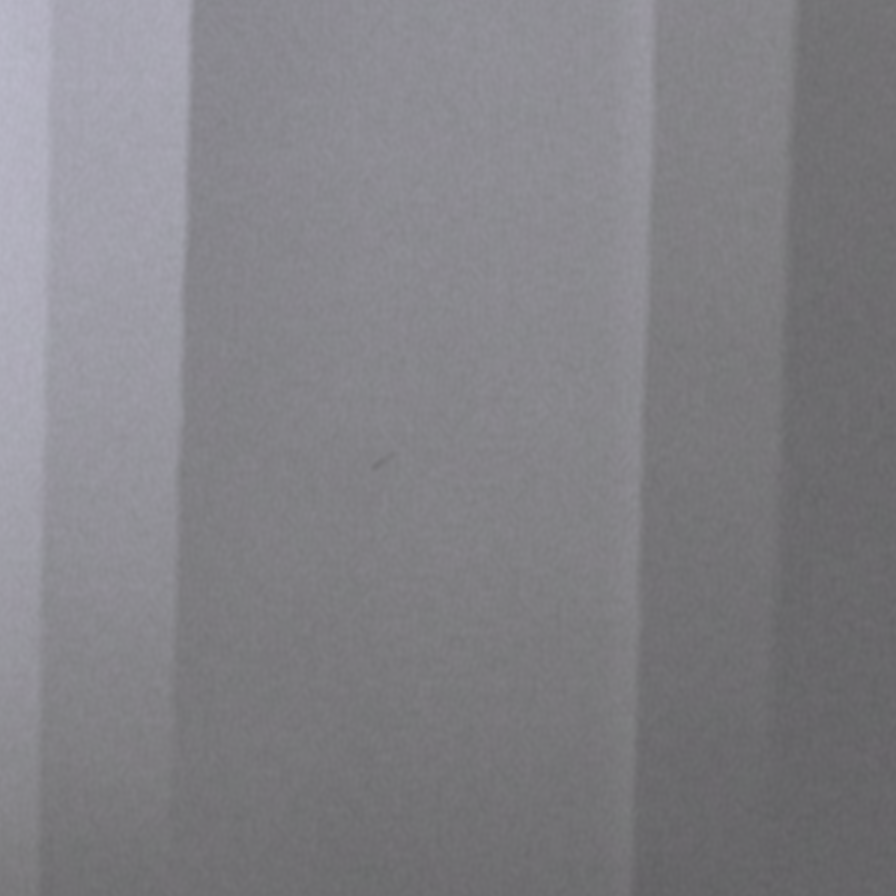
Write a three.js fragment shader that draws this texture.

```glsl
// Softly lit vertical folds of pale grey cloth or card, fading towards the floor.
// Each fold has a bottom, middle and top tone; slanted soft edges blend one fold
// into the next, then a faint crease and gradient-noise grain are laid over it.
varying vec2 vUv;

vec2 hashGradient(vec2 cell) {
  vec2 p = vec2(dot(cell, vec2(127.1, 311.7)), dot(cell, vec2(269.5, 183.3)));
  return fract(sin(p) * 43758.5) * 2.0 - 1.0;
}

float gradientNoise(vec2 p) {
  vec2 cell = floor(p);
  vec2 f = fract(p);
  vec2 blend = f * f * f * (f * (f * 6.0 - 15.0) + 10.0);
  float a = dot(hashGradient(cell), f);
  float b = dot(hashGradient(cell + vec2(1.0, 0.0)), f - vec2(1.0, 0.0));
  float c = dot(hashGradient(cell + vec2(0.0, 1.0)), f - vec2(0.0, 1.0));
  float d = dot(hashGradient(cell + vec2(1.0, 1.0)), f - vec2(1.0, 1.0));
  return mix(mix(a, b, blend.x), mix(c, d, blend.x), blend.y);
}

// Smooth curve through the tones at the bottom, middle and top.
float verticalTone(vec3 tones, float y) {
  float low = (1.0 - y) * (1.0 - 2.0 * y);
  float middle = 4.0 * y * (1.0 - y);
  float high = y * (2.0 * y - 1.0);
  return dot(tones, vec3(low, middle, high));
}

// 0 left of a slanted edge, 1 right of it.
float foldEdge(vec2 uv, float bottomX, float topX, float softness) {
  float x = uv.x - mix(bottomX, topX, uv.y);
  return smoothstep(-softness, softness, x);
}

float segmentDistance(vec2 p, vec2 a, vec2 b) {
  vec2 along = b - a;
  float t = clamp(dot(p - a, along) / dot(along, along), 0.0, 1.0);
  return length(p - a - along * t);
}

float foldTone(vec2 uv) {
  float outer = verticalTone(vec3(0.475, 0.650, 0.715), uv.y) - 0.3 * uv.x * uv.y;
  float bright = verticalTone(vec3(0.440, 0.585, 0.655), uv.y);
  float shaded = verticalTone(vec3(0.440, 0.505, 0.535), uv.y);
  float open = verticalTone(vec3(0.428, 0.520, 0.562), uv.y);
  float ridge = verticalTone(vec3(0.452, 0.540, 0.594), uv.y);
  float dim = verticalTone(vec3(0.398, 0.470, 0.530), uv.y);
  float dark = verticalTone(vec3(0.398, 0.422, 0.455), uv.y);

  float wide = mix(shaded, open, smoothstep(0.18, 0.50, uv.x));
  float tone = mix(outer, bright, foldEdge(uv, 0.041, 0.058, 0.007));
  tone = mix(tone, wide, foldEdge(uv, 0.188, 0.214, 0.007));
  tone = mix(tone, ridge, foldEdge(uv, 0.685, 0.696, 0.022));
  tone = mix(tone, dim, foldEdge(uv, 0.704, 0.732, 0.007));
  return mix(tone, dark, foldEdge(uv, 0.853, 0.888, 0.010));
}

// Brighter light is cooler; the lowest part is almost neutral.
vec3 coolTint(float tone, vec2 uv) {
  float cool = 0.006 + 0.15 * max(tone - 0.49, 0.0);
  cool += 0.014 * (1.0 - uv.x) * uv.y;
  return vec3(tone, tone - 0.003, tone + cool);
}

void main() {
  // Edges waver slightly along their length
  float waver = 0.004 * gradientNoise(vec2(vUv.x * 5.0, vUv.y * 14.0));
  float tone = foldTone(vUv + vec2(waver, 0.0));

  // Faint slanted crease, heavier at its lower end
  float crease = segmentDistance(vUv, vec2(0.419, 0.479), vec2(0.440, 0.492));
  float weight = mix(0.050, 0.025, smoothstep(0.419, 0.440, vUv.x));
  tone -= weight * (1.0 - smoothstep(0.0, 0.008, crease));

  // Broad mottling and fine grain, the grain slightly drawn out vertically
  tone += 0.010 * gradientNoise(vUv * 9.0);
  tone += 0.018 * gradientNoise(vUv * vec2(62.0, 48.0));
  tone += 0.028 * gradientNoise(vUv * vec2(150.0, 120.0) + 31.0);

  // Uneven warm and cool flecks
  float fleck = 0.008 * gradientNoise(vUv * 28.0 + 7.0);
  vec3 color = coolTint(tone, vUv) + fleck * vec3(1.0, -0.6, 0.8);
  gl_FragColor = vec4(color, 1.0);
}
```
